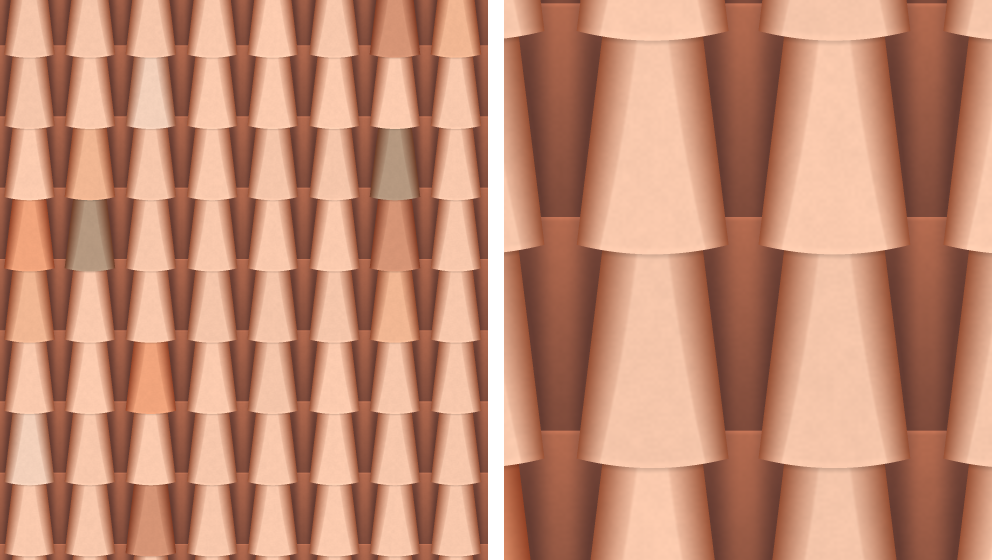
Left, the full canvas; right, a detail of the centre.
This pattern is drawn by a WebGL 1 fragment shader. Its source:

```glsl
precision highp float;
// Terracotta roof: overlapping tapered cover tiles over shadowed pan tiles.

uniform vec2 u_resolution;

float hash(vec2 p) {
  return fract(sin(dot(p, vec2(127.1, 311.7))) * 43758.5453);
}

float noise(vec2 p) {
  vec2 i = floor(p), f = fract(p);
  f = f * f * (3.0 - 2.0 * f);
  return mix(mix(hash(i), hash(i + vec2(1.0, 0.0)), f.x),
             mix(hash(i + vec2(0.0, 1.0)), hash(i + 1.0), f.x), f.y);
}

// Most tiles share one clay; a few are fired or weathered differently.
vec3 clayTint(vec2 tile) {
  float pick = hash(tile + 3.7);
  vec3 tint = vec3(1.0 + 0.03 * (hash(tile + 9.1) - 0.5));
  if (pick < 0.07) tint = vec3(0.97, 0.82, 0.72);       // orange
  else if (pick < 0.11) tint = vec3(0.86, 0.74, 0.68);  // dull tan
  else if (pick < 0.14) tint = vec3(0.73, 0.76, 0.74);  // grey
  else if (pick < 0.21) tint = vec3(0.97, 0.91, 0.85);  // peach
  else if (pick < 0.24) tint = vec3(0.98, 1.04, 1.08);  // pale
  return tint;
}

// Recessed channel: ruddy below each lip, darkening downward and sideways.
vec3 panColor(float fromCenter, float down) {
  float shade = 0.75 * smoothstep(0.02, 0.2, fromCenter) + 0.7 * down;
  vec3 color = mix(vec3(0.71, 0.42, 0.31), vec3(0.40, 0.235, 0.195), min(shade, 1.0));
  return color * (1.0 + 0.1 * (1.0 - smoothstep(0.0, 0.025, down)));
}

// Tapered cover: a bright wedge that widens downward, brown at both flanks.
vec3 coverColor(float side, float down) {
  float wedge = mix(0.27, 0.68, down);
  float flank = clamp((abs(side) - wedge) / (1.0 - wedge), 0.0, 1.0);
  float shade = 0.1 * smoothstep(0.0, 0.12, flank) + 0.82 * pow(flank, 1.3);
  vec3 color = mix(vec3(0.975, 0.785, 0.675), vec3(0.56, 0.27, 0.16), shade);
  color *= 1.0 - 0.13 * (1.0 - smoothstep(0.0, 0.03, down));
  return color * (1.0 + 0.03 * smoothstep(0.96, 0.99, down));
}

// One unit per tile in x and y, with y running down the roof.
vec3 roof(vec2 p) {
  float column = floor(p.x);
  float x = fract(p.x) - 0.5;
  vec3 color = panColor(0.5 - abs(x), fract(p.y - 0.825));

  // The lower rim of each cover bows downward in the middle.
  x -= 0.012 * (hash(vec2(column, 5.0)) - 0.5);
  float y = p.y + 0.26 * x * x;
  float down = fract(y);
  float halfWidth = mix(0.275, 0.415, down);
  if (abs(x) < halfWidth) {
    color = coverColor(x / halfWidth, down) * clayTint(vec2(column, floor(y)));
  }

  float grain = noise(p * vec2(52.0, 60.0)) + noise(p * 17.0) - 1.0;
  return color * (1.0 + 0.02 * grain);
}

void main() {
  // Average a 3 by 3 grid inside each pixel to smooth every edge.
  vec3 sum = vec3(0.0);
  for (int j = 0; j < 3; j++) {
    for (int i = 0; i < 3; i++) {
      vec2 offset = (vec2(float(i), float(j)) - 1.0) / 3.0;
      vec2 uv = (gl_FragCoord.xy + offset) / u_resolution;
      sum += roof(vec2(uv.x * 8.0 + 0.022, (1.0 - uv.y) * 7.86 + 0.19));
    }
  }
  gl_FragColor = vec4(sum / 9.0, 1.0);
}
```
